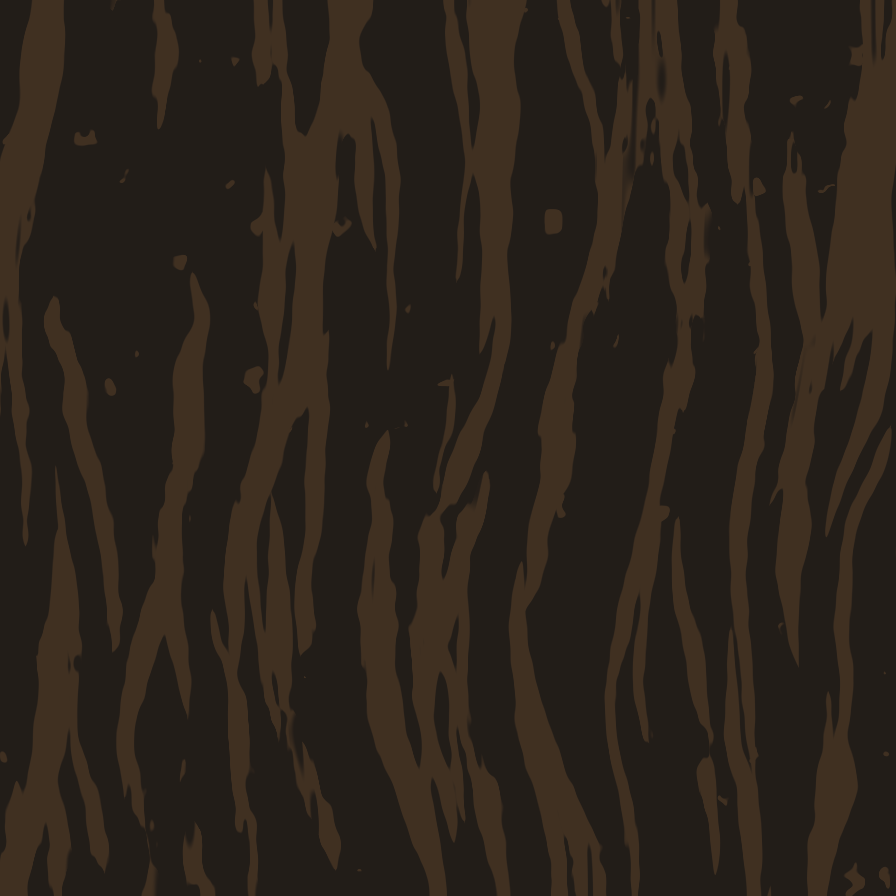
Reproduce this texture procedurally as a three.js fragment shader.

```glsl
// Dark bark crossed by ragged brown fibres that run upward, fork and merge.
// Three layers of tapered, wandering strands are united as distances, then
// frayed by stretched noise, split by thin slits and joined by loose flecks.

varying vec2 vUv;

const vec3 BARK_COLOR = vec3(0.133, 0.112, 0.094);
const vec3 FIBRE_COLOR = vec3(0.250, 0.188, 0.130);
const float COLUMNS = 8.0;         // strands across, per layer
const float STRAND_PERIOD = 0.72;  // vertical spacing of strands
const float MIN_HALF_WIDTH = 0.0075;
const float MAX_HALF_WIDTH = 0.019;
const float LEAN = 0.16;           // greatest sideways slope
const float WANDER = 0.042;        // slow sway of each strand
const float FRAY = 0.017;          // depth of the torn edges
const float CALM_FRAY = 0.28;      // share of fraying outside the torn patches
const float JOIN = 0.004;          // webbing where strands meet
const vec2 FLECK_GRID = vec2(26.0, 22.0);
const float FLECK_CHANCE = 0.22;
const float EDGE = 0.0009;         // half width of the smoothed edge

float hash(vec2 p) {
  return fract(sin(dot(p, vec2(127.1, 311.7))) * 43758.5453);
}

float noise(vec2 p) {
  vec2 i = floor(p);
  vec2 f = fract(p);
  f = f * f * (3.0 - 2.0 * f);
  return mix(mix(hash(i), hash(i + vec2(1.0, 0.0)), f.x),
             mix(hash(i + vec2(0.0, 1.0)), hash(i + vec2(1.0, 1.0)), f.x), f.y);
}

float smoothMin(float a, float b, float k) {
  float h = max(k - abs(a - b), 0.0) / k;
  return min(a, b) - 0.25 * h * h * k;
}

// Distance to one tapered strand; id seeds its place, slope and width.
float strand(vec2 p, vec2 id, float columnX, float middleY, float seed) {
  vec2 key = id + seed * vec2(17.0, 29.0);
  float halfLength = STRAND_PERIOD * mix(0.26, 0.62, hash(key + 3.1));
  float dy = p.y - middleY;
  float t = dy / halfLength;
  float sway = WANDER * (noise(vec2(hash(key) * 90.0, p.y * 5.0)) - 0.5)
             + 0.3 * WANDER * (noise(vec2(hash(key) * 70.0, p.y * 17.0)) - 0.5);
  float center = columnX + sway + dy * LEAN * (2.0 * hash(key + 5.7) - 1.0);
  float width = mix(MIN_HALF_WIDTH, MAX_HALF_WIDTH, pow(hash(key + 8.3), 1.5));
  width *= 0.55 + 0.9 * noise(vec2(hash(key + 1.9) * 60.0, p.y * 10.0));
  float taper = 1.0 - t * t;
  float halfWidth = width * pow(max(taper, 0.0), 0.55) - 0.05 * max(-taper, 0.0);
  return abs(p.x - center) - halfWidth;
}

// Union of the strands of one layer near the point.
float strandLayer(vec2 p, float seed) {
  float d = 1.0;
  float x = p.x * COLUMNS + seed * 0.37;
  for (int i = -1; i <= 1; i++) {
    float column = floor(x) + float(i);
    float shift = hash(vec2(column, seed * 7.3));
    float row = floor(p.y / STRAND_PERIOD + shift);
    for (int j = -1; j <= 1; j++) {
      vec2 id = vec2(column, row + float(j));
      vec2 jitter = vec2(hash(id + seed * 11.0), hash(id + seed * 23.0)) - 0.5;
      float columnX = (column + 0.5 + 0.7 * jitter.x - seed * 0.37) / COLUMNS;
      float middleY = (id.y + 0.5 + 0.5 * jitter.y - shift) * STRAND_PERIOD;
      d = smoothMin(d, strand(p, id, columnX, middleY, seed), JOIN);
    }
  }
  return d;
}

// Torn flecks in loose clusters, one at most per grid cell.
float flecks(vec2 p) {
  vec2 warp = vec2(noise(p * 80.0), noise(p * 80.0 + 40.0)) - 0.5;
  vec2 q = p + 0.017 * warp;
  vec2 cell = floor(q * FLECK_GRID);
  vec2 center = (cell + 0.35 + 0.3 * vec2(hash(cell + 2.0), hash(cell + 6.0))) / FLECK_GRID;
  float radius = mix(0.002, 0.010, pow(hash(cell + 9.0), 2.5));
  vec2 offset = (q - center) * vec2(1.0, mix(0.4, 1.3, hash(cell + 12.0)));
  float cluster = smoothstep(0.35, 0.75, noise(cell * 0.25 + 70.0));
  float d = length(offset) - radius;
  return hash(cell + 15.0) < FLECK_CHANCE * cluster ? d : 1.0;
}

void main() {
  // Shared sway keeps neighbouring strands roughly parallel.
  vec2 p = vUv + vec2(3.0, 5.0);
  p.x += 0.06 * (noise(p * vec2(2.0, 3.0)) - 0.5);

  float d = 1.0;
  for (int layer = 1; layer <= 3; layer++) {
    d = smoothMin(d, strandLayer(p, float(layer)), JOIN);
  }

  // Fraying comes in patches; elsewhere the edges stay nearly clean.
  float patches = smoothstep(0.4, 0.75, noise(p * vec2(9.0, 7.0) + 31.0));
  float coarse = noise(p * vec2(70.0, 16.0)) - 0.5;
  float fine = noise(p * vec2(160.0, 50.0)) - 0.5;
  d += FRAY * mix(CALM_FRAY, 1.0, patches) * (coarse + 0.55 * fine);

  // Thin upright slits open inside the fibres of the torn patches.
  float slit = noise(p * vec2(95.0, 11.0) + 57.0) - mix(1.1, 0.8, patches);
  d = max(d, slit * 0.015);

  d = min(d, flecks(p));
  float fibre = 1.0 - smoothstep(-EDGE, EDGE, d);
  gl_FragColor = vec4(mix(BARK_COLOR, FIBRE_COLOR, fibre), 1.0);
}
```
